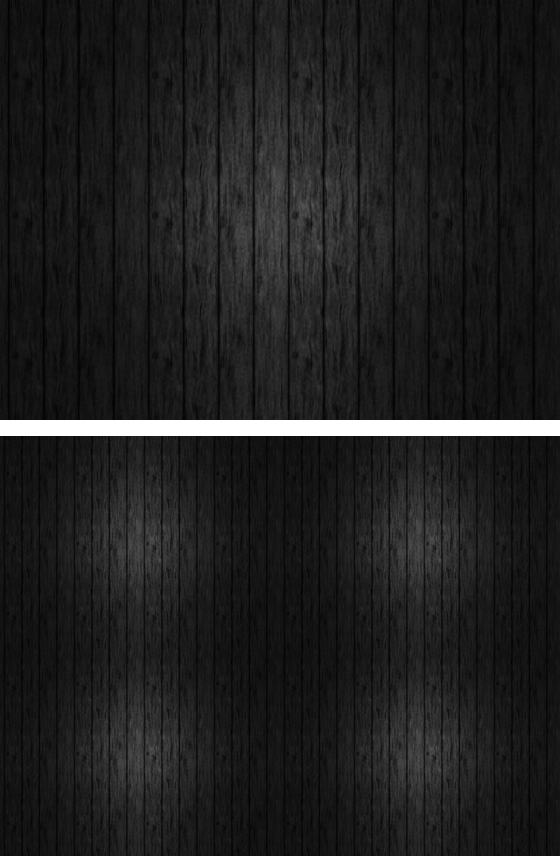
Top, the tile; bottom, the same tile 2 across and 2 down.
Reproduce this texture procedurally as a WebGL 1 fragment shader.

```glsl
precision highp float;
// Dark charcoal wood wall: upright planks parted by narrow black grooves.
// Stretched wrapping noise makes the grain, which recurs every few planks;
// a soft periodic pool of light brightens the middle and fades at all edges.

uniform vec2 u_resolution;

const float PI = 3.14159;
const float PLANKS = 16.0;          // planks across the canvas
const float GROUP = 4.0;            // planks before the grain recurs
const float ROWS = 3.0;             // grain repeats up the canvas
const float GROOVE_SHIFT = 0.25;    // first groove, in plank widths
const float GROOVE_HALF = 0.026;    // half groove width, in plank widths
const float SHADOW_WIDTH = 0.07;    // soft shade beside a groove
const float GROOVE_LIGHT = 0.28;    // brightness left inside a groove
const vec3 EDGE_COLOR = vec3(0.063);
const vec3 CENTER_COLOR = vec3(0.235);
const vec2 FALLOFF = vec2(2.2, 1.0);
const float GRAIN = 0.50;
const float STREAKS = 0.30;
const float SPECKLE = 0.34;
const float PORES = 0.30;
const float FLECKS = 0.38;

float hash(vec2 p) {
  return fract(sin(dot(p, vec2(127.1, 311.7))) * 43758.5);
}

// Value noise on a lattice that wraps vertically after a whole period.
float noise(vec2 p, float period, float seed) {
  vec2 i = floor(p);
  vec2 f = fract(p);
  f = f * f * (3.0 - 2.0 * f);
  float y0 = mod(i.y, period);
  float y1 = mod(i.y + 1.0, period);
  float x = i.x + seed * 37.0;
  float low = mix(hash(vec2(x, y0)), hash(vec2(x + 1.0, y0)), f.x);
  float high = mix(hash(vec2(x, y1)), hash(vec2(x + 1.0, y1)), f.x);
  return mix(low, high, f.y);
}

// Noise with a cell count across one plank and up one grain repeat.
float woodNoise(vec2 p, vec2 cells, float seed) {
  return noise(p * cells, cells.y, seed);
}

// Brightness factor of the wood; p spans one plank and one grain repeat.
float woodTone(vec2 p, float plank) {
  float seed = plank * 5.0 + 1.0;
  p.x += 0.09 * (woodNoise(p, vec2(3.0, 7.0), seed) - 0.5);
  float tone = 1.0;
  tone += GRAIN * (woodNoise(p, vec2(21.0, 9.0), seed + 1.0) - 0.5);
  tone += STREAKS * (woodNoise(p, vec2(9.0, 3.0), seed + 2.0) - 0.5);
  tone += SPECKLE * (woodNoise(p, vec2(24.0, 58.0), seed + 3.0) - 0.5);

  // Thin dark pores
  float pore = woodNoise(p, vec2(15.0, 5.0), seed + 4.0);
  tone -= PORES * (1.0 - smoothstep(0.08, 0.28, pore));

  // Weathered flecks, strongest on the first plank of each group
  float wear = max(0.15, 1.0 - 0.4 * plank);
  float fleck = woodNoise(p, vec2(7.0, 13.0), seed + 5.0);
  float patchy = smoothstep(0.3, 0.7, woodNoise(p, vec2(2.0, 4.0), seed + 6.0));
  float marks = smoothstep(0.68, 0.86, fleck) - smoothstep(0.32, 0.14, fleck);
  return tone + FLECKS * wear * patchy * marks;
}

void main() {
  vec2 uv = gl_FragCoord.xy / u_resolution;

  // Plank coordinates
  float across = uv.x * PLANKS - GROOVE_SHIFT;
  float plank = mod(floor(across), GROUP);
  vec2 p = vec2(fract(across), fract(uv.y * ROWS));
  float tone = woodTone(p, plank);
  tone *= 0.97 + 0.1 * hash(vec2(plank, 8.0));

  // Grooves with slightly ragged edges and a soft shade
  float toGroove = min(p.x, 1.0 - p.x);
  float ragged = 0.016 * (noise(vec2(0.5, p.y * 24.0), 24.0, 9.0) - 0.5);
  float aa = 0.75 * PLANKS / u_resolution.x;
  float body = smoothstep(-aa, aa, toGroove - GROOVE_HALF - ragged);
  float shade = smoothstep(0.0, SHADOW_WIDTH, toGroove - GROOVE_HALF);
  tone *= mix(GROOVE_LIGHT, 1.0, body) * mix(0.78, 1.0, shade);

  // Periodic pool of light
  vec2 s = sin(PI * (uv - 0.5));
  float glow = exp(-dot(FALLOFF, s * s));
  vec3 color = mix(EDGE_COLOR, CENTER_COLOR, glow) * tone;

  gl_FragColor = vec4(clamp(color, 0.0, 1.0), 1.0);
}
```
